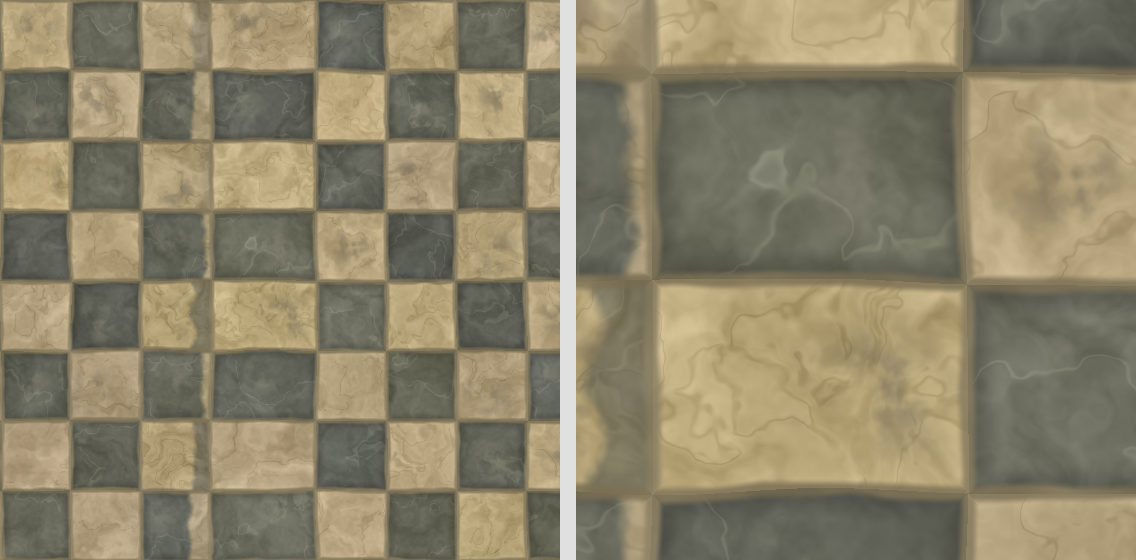
Left, the full canvas; right, a detail of the centre.
Write a three.js fragment shader that draws this texture.

```glsl
varying vec2 vUv;

float hash(vec2 p) {
  return fract(sin(dot(p, vec2(127.1, 311.7))) * 43758.5453);
}

float noise(vec2 p) {
  vec2 i = floor(p), f = fract(p);
  f = f * f * (3.0 - 2.0 * f);
  return mix(mix(hash(i), hash(i + vec2(1, 0)), f.x),
             mix(hash(i + vec2(0, 1)), hash(i + vec2(1, 1)), f.x), f.y);
}

float fbm(vec2 p) {
  float sum = 0.0, amp = 0.5;
  for (int i = 0; i < 4; i++) {
    sum += amp * noise(p);
    p = mat2(1.6, 1.2, -1.2, 1.6) * p + 7.3;
    amp *= 0.5;
  }
  return sum / 0.9375;
}

// Thin wandering lines where the noise crosses its middle value
float veins(vec2 p, float width) {
  return 1.0 - smoothstep(0.0, width, abs(fbm(p) - 0.5));
}

void main() {
  // Grid of eight rows, with a wide fourth column and a cut last one
  vec2 p = vUv * 8.0;
  vec2 g = p + 0.045 * (vec2(noise(p * 1.3), noise(p * 1.3 + 40.0)) - 0.5);
  g += vec2(-0.01, 0.01);
  float col = g.x < 3.0 ? floor(g.x) : max(3.0, floor(g.x - 0.51));
  float row = floor(g.y);
  float left = col + 0.51 * step(3.5, col);
  float right = col + 1.0 + 0.51 * step(2.5, col);
  vec2 tile = vec2(col, row);
  float seed = hash(tile + 3.7);
  float tint = hash(tile + 19.1);
  vec2 q = p + 23.0 * vec2(seed, tint);

  // The third and fourth columns share their parity
  float light = mod(row + col - step(2.5, col), 2.0);

  // Overlapping strip of the other colour beside the wide column
  float strip = 0.0;
  if (col == 2.0) {
    float start = mix(0.9, 0.68, hash(vec2(row, 8.3))) + 0.16 * (fbm(p * 4.0) - 0.5);
    strip = smoothstep(start - 0.04, start + 0.06, g.x - left);
    strip *= mix(0.8, 0.65, light) * smoothstep(0.1, 0.4, seed + 0.2);
  }

  // Mottling, swirls and fine grain
  vec2 warp = vec2(fbm(q * 2.0), fbm(q * 2.0 + 31.0)) - 0.5;
  float cloud = fbm(q * 2.2 + warp * 2.5) - 0.5;
  float swirl = fbm(q * 5.0 + warp * 7.0) - 0.5;
  float grain = noise(p * 24.0) - 0.5;

  vec3 sand = mix(vec3(0.70, 0.625, 0.50), vec3(0.73, 0.655, 0.475), tint);
  sand *= 0.96 + 0.08 * seed;
  sand += 0.20 * cloud + 0.16 * swirl + 0.025 * grain;
  sand -= 0.06 * veins(q * 1.8 + warp * 2.0, 0.025);

  vec3 slate = mix(vec3(0.37, 0.38, 0.35), vec3(0.41, 0.41, 0.345), tint);
  slate *= 0.93 + 0.14 * seed;
  slate += 0.15 * cloud + 0.11 * swirl + 0.02 * grain;
  slate += vec3(0.06, 0.06, 0.05) * veins(q * 1.3 + warp, 0.018);

  // Smudges on the sand tiles, pale scuffs on the slate tiles
  vec2 spot = vec2(mix(left, right, 0.25 + 0.5 * tint), row + 0.3 + 0.4 * seed);
  float smudge = exp(-14.0 * dot(g - spot, g - spot));
  smudge *= smoothstep(0.35, 0.7, fbm(q * 6.0)) * step(0.35, hash(tile + 5.2));
  sand = mix(sand, vec3(0.43, 0.40, 0.33), 0.6 * smudge);
  slate = mix(slate, vec3(0.57, 0.56, 0.49), 0.45 * smudge);

  // Distance to the ragged tile border
  float dx = min(g.x - left, right - g.x);
  float dy = min(g.y - row, row + 1.0 - g.y);
  float edge = min(dx, dy) + 0.025 * (noise(q * 5.0) - 0.5);
  float rim = 1.0 - smoothstep(0.02, 0.16, edge);
  slate *= 1.0 - 0.17 * rim;
  sand += 0.025 * rim;

  float blend = mix(light, 1.0 - light, strip);
  vec3 color = mix(slate, sand, blend);

  // Worn, uneven joints, paler where they run upright
  float wear = fbm(p * 3.0 + 11.0);
  vec3 joint = mix(vec3(0.43, 0.39, 0.29), vec3(0.56, 0.51, 0.39), wear);
  joint += 0.04 * step(dx, dy);
  float seam = 1.0 - smoothstep(0.012, 0.055, edge);
  color = mix(color, joint, seam * (0.75 + 0.2 * wear));

  gl_FragColor = vec4(color, 1.0);
}
```
